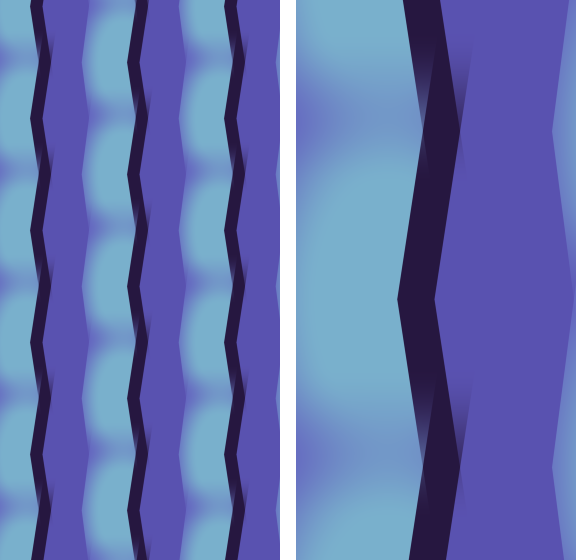
Left: the whole. Right: its middle third, enlarged.
A WebGL 1 fragment shader for this pattern:

```glsl
precision highp float;
// Vertical zigzag ribbons: glowing blue bands with dark edges on violet, in staggered columns.
uniform vec2 u_resolution;

const vec2 CELL = vec2(0.3464, 0.4); // column width and zigzag period, in canvas widths

float edgeStep(float edge, float x, float soft) {
  return smoothstep(edge - soft, edge + soft, x);
}

// One chevron cell: x across the column (0..1), v up from the chevron tip (in periods).
vec3 chevron(float x, float v, float soft) {
  float zig = 2.0 * abs(v);
  float bandStart = 0.158 + 0.075 * zig;
  float lineStart = 0.626 + 0.088 * zig;

  // Soft elliptical glow inside the blue band
  float haze = smoothstep(0.24, 0.54, length(vec2(x - 0.594, 0.69 * v)));
  vec3 band = mix(vec3(0.475, 0.69, 0.80), vec3(0.39, 0.39, 0.75), haze);

  vec3 violet = vec3(0.35, 0.32, 0.69);
  vec3 color = mix(violet, band, edgeStep(bandStart, x, soft));
  color = mix(color, vec3(0.15, 0.09, 0.25), edgeStep(lineStart, x, soft));
  return mix(color, violet, edgeStep(lineStart + 0.128, x, soft));
}

void main() {
  vec2 p = gl_FragCoord.xy / u_resolution.x;
  float soft = 0.7 / (u_resolution.x * CELL.x);

  // Columns, every other one shifted by half a period
  float across = (p.x - 0.237) / CELL.x;
  float column = floor(across);
  float x = across - column;
  float stagger = 0.5 * (1.0 - mod(column, 2.0));

  // Height above the seam between two cells; their overlap fades into feathered corners
  float h = fract(p.y / CELL.y + 0.0575 + stagger) - 0.5;
  vec3 below = chevron(x, h + 0.5, soft);
  vec3 above = chevron(x, h - 0.5, soft);
  gl_FragColor = vec4(mix(below, above, smoothstep(-0.16, 0.3, h)), 1.0);
}
```
